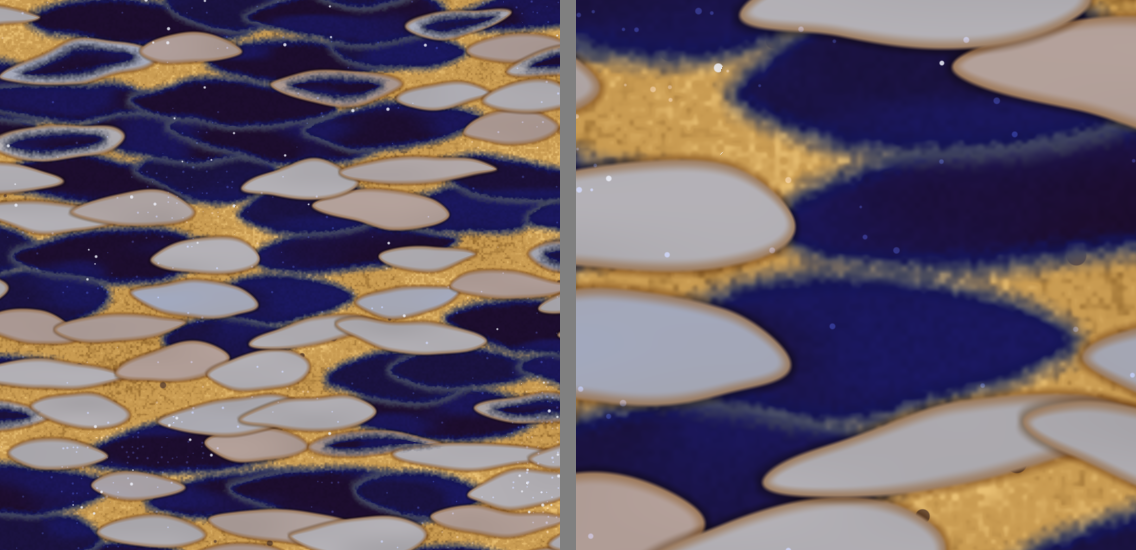
Left: the whole. Right: its middle third, enlarged.
Write a Shadertoy shader that draws this texture.

```glsl
const vec2 CELL = vec2(0.2, 0.072);

const vec3 AMBER = vec3(0.79, 0.61, 0.32);
const vec3 AMBER_DARK = vec3(0.60, 0.43, 0.19);
const vec3 AMBER_LIGHT = vec3(0.91, 0.75, 0.45);
const vec3 RIM_TAN = vec3(0.60, 0.44, 0.29);
const vec3 MILK = vec3(0.67, 0.66, 0.68);
const vec3 MILK_BLUE = vec3(0.61, 0.64, 0.73);
const vec3 MILK_PINK = vec3(0.67, 0.58, 0.54);
const vec3 PLUM = vec3(0.11, 0.05, 0.18);
const vec3 NAVY = vec3(0.10, 0.07, 0.25);
const vec3 COBALT = vec3(0.10, 0.10, 0.42);
const vec3 HALO = vec3(0.27, 0.29, 0.38);

vec3 hash(vec2 p) {
    vec3 q = fract(p.xyx * vec3(0.1031, 0.1030, 0.0973));
    q += dot(q, q.yxz + 33.33);
    return fract((q.xxy + q.yzz) * q.zyx);
}

float noise(vec2 p) {
    vec2 i = floor(p), f = fract(p);
    f = f * f * (3.0 - 2.0 * f);
    float low = mix(hash(i).x, hash(i + vec2(1, 0)).x, f.x);
    float high = mix(hash(i + vec2(0, 1)).x, hash(i + vec2(1, 1)).x, f.x);
    return mix(low, high, f.y);
}

// Approximate distance to a bent, tapered lens
float lens(vec2 p, vec2 radius, vec3 rnd) {
    float tilt = (rnd.x - 0.4) * 0.26;
    p = mat2(cos(tilt), -sin(tilt), sin(tilt), cos(tilt)) * p;
    float along = clamp(p.x / radius.x, -1.0, 1.0);
    p.y += (rnd.y - 0.5) * 0.5 * radius.y * along * along;
    radius.y *= (1.0 + (rnd.z - 0.5) * 0.6 * along) * (1.0 - 0.25 * along * along);
    float k = length(p / radius);
    return k * (k - 1.0) / max(length(p / (radius * radius)), 0.001);
}

// Opaque pale glass: crisp edge with a thin tan rim
vec3 paintMilk(vec3 base, float d, vec3 rnd, float shade, float px) {
    vec3 body = mix(MILK, MILK_BLUE, smoothstep(0.5, 1.0, rnd.x) * shade * 1.3);
    float pink = smoothstep(0.6, 0.85, rnd.y);
    body = mix(body, MILK_PINK, 0.8 * pink);
    body *= 0.96 + 0.10 * shade;
    float depth = smoothstep(0.0, 0.009, -d);
    vec3 color = mix(mix(RIM_TAN, body, 0.25), body, depth);
    float alpha = 1.0 - smoothstep(-0.001 - px, 0.001 + px, d);
    float shadow = 1.0 - smoothstep(0.0, 0.006, d);
    base = mix(base, base * vec3(0.78, 0.70, 0.60), shadow);
    return mix(base, color, alpha);
}

// Transparent dark glass: deep core dissolving into a grey-blue halo
vec3 paintCobalt(vec3 base, float d, vec3 rnd, float shade, float grain) {
    d += (grain - 0.5) * 0.007;
    float depth = smoothstep(-0.002, 0.022, -d);
    vec3 core = mix(NAVY, PLUM, smoothstep(0.3, 0.7, rnd.z));
    core = mix(core, COBALT, smoothstep(0.45, 0.8, shade) * 0.65);
    vec3 color = mix(HALO, COBALT * 0.8, smoothstep(0.0, 0.5, depth));
    color = mix(color, core, smoothstep(0.3, 1.0, depth));
    color *= 0.92 + 0.16 * grain;
    return mix(base, color, 1.0 - smoothstep(-0.006, 0.011, d));
}

// Paints the pieces of a brick grid whose kind lies between lo and hi
vec3 scatter(vec3 color, vec2 p, vec2 size, float lo, float hi,
             bool dark, float seed, float grain, float px) {
    float shade = noise(p * vec2(7.0, 22.0) + seed);
    for (int j = -2; j <= 2; j++) {
        float row = floor(p.y / CELL.y) + float(j);
        float shift = 0.5 * mod(row, 2.0);
        for (int i = -2; i <= 2; i++) {
            float column = floor(p.x / CELL.x - shift) + float(i);
            vec2 id = vec2(column, row) + 40.0;
            float kind = hash(id).x;
            if (kind < lo || kind >= hi) continue;
            vec3 place = hash(id + seed);
            vec3 form = hash(id + seed + 71.0);
            vec2 jitter = (place.xy - 0.5) * vec2(0.6, 0.45);
            vec2 center = (vec2(column + shift, row) + 0.5 + jitter) * CELL;
            vec2 radius = size * mix(vec2(0.72), vec2(1.25, 1.2), vec2(place.z, form.z));
            float d = lens(p - center, radius, form);
            color = dark ? paintCobalt(color, d, place, shade, grain)
                         : paintMilk(color, d, place, shade, px);
        }
    }
    return color;
}

// Tiny glints and bubbles, one candidate per cell
vec3 addSpecks(vec3 color, vec2 p, float scale, float chance, vec3 tint, float px) {
    vec2 id = floor(p * scale);
    vec3 rnd = hash(id + 211.0);
    float r = length(fract(p * scale) - 0.3 - 0.4 * rnd.xy) / scale;
    float size = (0.08 + 0.14 * hash(id + 17.0).x) / scale;
    float spot = 1.0 - smoothstep(size - px, size + px, r);
    return mix(color, tint, spot * step(rnd.z, chance) * 0.85);
}

void mainImage(out vec4 fragColor, in vec2 fragCoord) {
    float px = 1.0 / iResolution.y;
    vec2 p = fragCoord * px;
    float grain = 0.6 * noise(p * 260.0) + 0.4 * noise(p * 130.0 + 9.0);

    // Grainy amber ground
    float cloud = noise(p * vec2(9.0, 16.0) + 5.0);
    vec3 color = mix(AMBER_DARK, AMBER, smoothstep(0.05, 0.5, 0.6 * grain + 0.4 * cloud));
    color = mix(color, AMBER_LIGHT, smoothstep(0.5, 0.9, 0.6 * grain + 0.4 * cloud));
    color = addSpecks(color, p, 32.0, 0.06, vec3(0.38, 0.27, 0.20), px);

    // Glass pieces, with slightly wavering outlines
    vec2 wave = vec2(noise(p * 14.0), noise(p * 14.0 + 31.0)) - 0.5;
    vec2 q = p + wave * vec2(0.022, 0.012);
    color = scatter(color, q, vec2(0.165, 0.049), 0.0, 0.42, true, 13.0, grain, px);
    color = scatter(color, q, vec2(0.116, 0.031), 0.42, 1.0, false, 57.0, grain, px);
    color = scatter(color, q, vec2(0.085, 0.020), 0.42, 0.50, true, 57.0, grain, px);

    // Clustered reflections
    float cluster = smoothstep(0.72, 0.95, noise(p * 6.0 + 23.0));
    color = addSpecks(color, p, 110.0, 0.02 + 0.2 * cluster, color + vec3(0.12, 0.16, 0.28), px);
    color = addSpecks(color, p + 3.7, 75.0, 0.004 + 0.08 * cluster, vec3(0.93, 0.94, 0.98), px);

    fragColor = vec4(clamp(color, 0.0, 1.0), 1.0);
}
```
